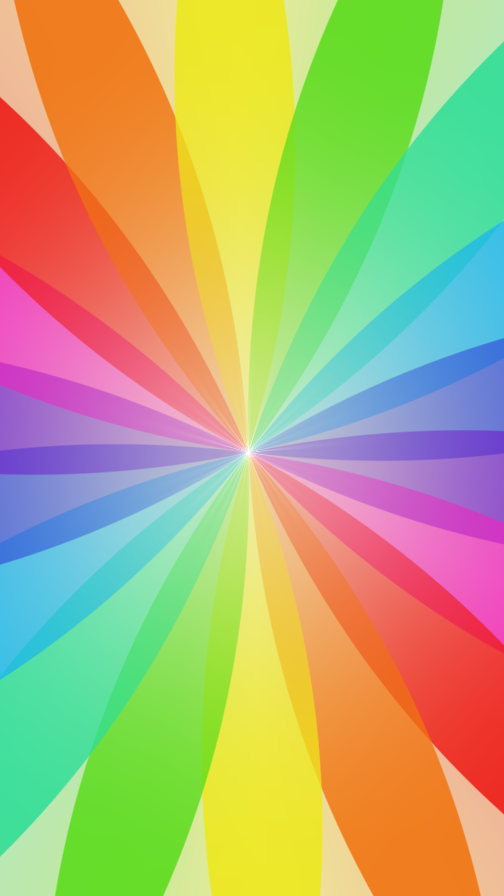
Reproduce this background procedurally as a Shadertoy shader.

```glsl
#define CENTER vec2(0.493, 0.495)  // burst origin, share of canvas
#define PETALS 18.0
#define TILT 0.040                 // counter-clockwise turn, radians
#define SPREAD 0.35                // petal slope at its root
#define PETAL_LENGTH 0.76          // in canvas heights
#define INNER_ALPHA 0.25
#define OUTER_ALPHA 0.88
#define BASE_TINT 0.30
#define CREAM vec3(0.94, 0.93, 0.82)
#define SPARK_SIZE 0.007
#define RAY_COUNT 48.0

const float TAU = 6.2831853;

// Pure petal colours, clockwise from the top
const vec3 PALETTE[9] = vec3[9](
    vec3(0.93, 0.91, 0.10), vec3(0.35, 0.86, 0.10), vec3(0.18, 0.87, 0.59),
    vec3(0.10, 0.71, 0.93), vec3(0.20, 0.30, 0.84), vec3(0.43, 0.12, 0.79),
    vec3(0.94, 0.14, 0.75), vec3(0.93, 0.10, 0.08), vec3(0.94, 0.45, 0.06));

vec3 petalColor(float index) {
    return PALETTE[(int(index) + 18) % 9];
}

float hash(float n) {
    n = fract(n * 0.1031);
    n *= n + 33.33;
    return fract(n * (n + n));
}

// Coverage of a parabolic lens rooted at the origin, axis at angle zero
float petalMask(float radius, float angle, float pixel) {
    float along = radius * cos(angle);
    float halfWidth = SPREAD * along * (1.0 - along / PETAL_LENGTH);
    float inside = halfWidth - radius * abs(sin(angle));
    return smoothstep(-pixel, pixel, inside);
}

// Fine rays of uneven strength around the centre
float rays(float turn) {
    float cell = turn * RAY_COUNT;
    float strength = hash(mod(floor(cell), RAY_COUNT) + 7.0);
    float across = abs(fract(cell) - 0.5);
    return strength * smoothstep(0.5, 0.0, across);
}

void mainImage(out vec4 fragColor, in vec2 fragCoord) {
    vec2 p = (fragCoord - CENTER * iResolution.xy) / iResolution.y;
    float pixel = 1.0 / iResolution.y;
    float radius = length(p);
    float angle = atan(p.x, p.y + 1e-6) + TILT;

    // The two petals whose axes enclose this point
    float spacing = TAU / PETALS;
    float sector = angle / spacing;
    float index = floor(sector);
    float offset = sector - index;
    vec3 lower = petalColor(index);
    vec3 upper = petalColor(index + 1.0);

    // Pale conic backdrop
    vec3 color = mix(CREAM, mix(lower, upper, offset),
                     BASE_TINT * smoothstep(0.0, 0.4, radius));

    // Translucent petals, each lying over its counter-clockwise neighbour
    float alpha = mix(INNER_ALPHA, OUTER_ALPHA, smoothstep(0.0, 0.5, radius));
    color = mix(color, lower, alpha * petalMask(radius, offset * spacing, pixel));
    color = mix(color, upper, alpha * petalMask(radius, (1.0 - offset) * spacing, pixel));

    // Bright core and short rays
    float glow = exp(-radius / SPARK_SIZE)
               + 0.6 * rays(angle / TAU) * exp(-radius / (5.0 * SPARK_SIZE));
    color = mix(color, vec3(1.0), min(glow, 1.0));

    fragColor = vec4(color, 1.0);
}
```
